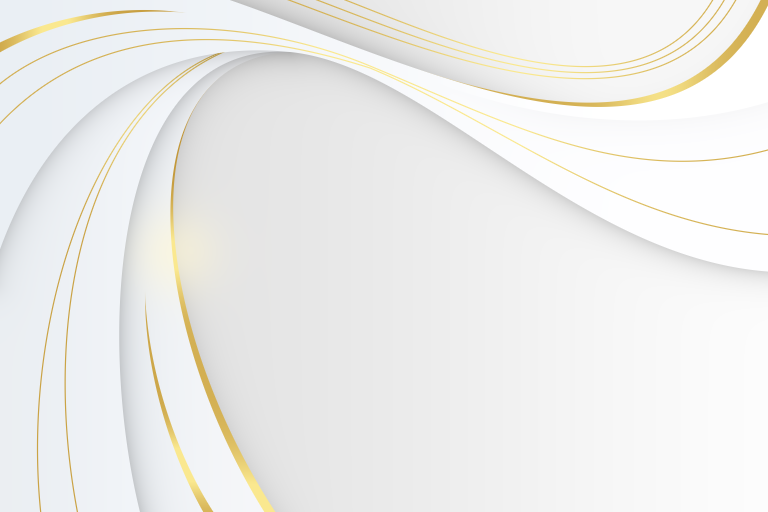
A WebGL 1 fragment shader for this background:

```glsl
precision highp float;
uniform vec2 u_resolution;

// Pixel width in drawing units; the canvas spans 7.68 by 5.12, y downward
float px;

vec2 bezier(vec2 a, vec2 b, vec2 c, vec2 d, float t) {
  float s = 1.0 - t;
  return s * s * s * a + 3.0 * s * t * (s * b + t * c) + t * t * t * d;
}

// Signed distance (positive right of travel) and curve parameter
vec2 curve(vec2 p, vec2 a, vec2 b, vec2 c, vec2 d) {
  float t = 0.0, best = 1e6;
  for (int i = 0; i <= 16; i++) {
    float k = float(i) / 16.0;
    vec2 v = bezier(a, b, c, d, k) - p;
    if (dot(v, v) < best) { best = dot(v, v); t = k; }
  }
  vec2 v, tangent;
  for (int i = 0; i < 4; i++) {
    float s = 1.0 - t;
    v = p - bezier(a, b, c, d, t);
    tangent = 3.0 * (s * s * (b - a) + 2.0 * s * t * (c - b) + t * t * (d - c));
    if (i < 3) t = clamp(t + clamp(dot(v, tangent) / dot(tangent, tangent), -0.03, 0.03), 0.0, 1.0);
  }
  float side = tangent.x * v.y - tangent.y * v.x;
  return vec2(side < 0.0 ? -length(v) : length(v), t);
}

float inside(float d) { return clamp(0.5 - d / px, 0.0, 1.0); }

float stroke(float d, float halfWidth) {
  return inside(abs(d) - halfWidth) * min(1.0, 2.0 * halfWidth / px);
}

float shadow(float d, float strength, float reach) {
  return 1.0 - strength * exp(-max(d, 0.0) / reach);
}

vec3 gold(float shine) {
  return mix(vec3(0.76, 0.59, 0.22), vec3(0.98, 0.91, 0.56), clamp(shine, 0.0, 1.0));
}

float bump(float x, float center, float width) {
  float k = (x - center) / width;
  return exp(-k * k);
}

void main() {
  vec2 p = gl_FragCoord.xy / u_resolution * vec2(7.68, 5.12);
  p.y = 5.12 - p.y;
  px = 7.68 / u_resolution.x;

  // Edges of the sheets
  vec2 inner = curve(p, vec2(2.75, 5.2), vec2(1.5, 3.3), vec2(1.2, 0.6), vec2(2.9, 0.52));
  vec2 middle = curve(p, vec2(1.42, 5.2), vec2(0.95, 3.4), vec2(1.1, 0.4), vec2(2.9, 0.52));
  vec2 outer = p.x < 2.9
    ? curve(p, vec2(-0.1, 2.8), vec2(0.38, 1.15), vec2(1.5, 0.38), vec2(2.9, 0.52))
    : curve(p, vec2(2.9, 0.52), vec2(4.3, 0.66), vec2(5.8, 2.62), vec2(7.75, 2.72));
  vec2 top = curve(p, vec2(2.15, -0.05), vec2(4.0, 0.56), vec2(6.7, 2.08), vec2(7.68, -0.05));
  vec2 fold = curve(p, vec2(4.3, 0.8), vec2(5.2, 1.15), vec2(6.5, 1.4), vec2(7.75, 1.0));

  // Backdrop
  vec3 color = vec3(mix(0.895, 0.99, smoothstep(1.8, 8.2, p.x)));
  color *= shadow(inner.x, 0.1, 0.13);

  // Inner sheet with its gold rim
  vec3 sheet = mix(vec3(0.925, 0.94, 0.955), vec3(0.96, 0.965, 0.975), smoothstep(1.0, 2.6, p.x));
  color = mix(color, sheet * shadow(middle.x, 0.17, 0.12), inside(inner.x));
  float glow = bump(length(p - vec2(1.77, 2.52)), 0.0, 0.42);
  color = mix(color, vec3(1.0, 0.97, 0.84), 0.6 * glow);
  float rim = stroke(inner.x, 0.052 * (1.0 - smoothstep(-0.2, 0.88, inner.y)));
  color = mix(color, gold(bump(p.y, 2.52, 0.45) + bump(p.y, 5.2, 0.6) + 0.3 * smoothstep(2.0, 3.5, p.y)), rim);
  vec2 blade = curve(p, vec2(1.45, 2.88), vec2(1.45, 3.7), vec2(1.75, 4.6), vec2(2.12, 5.18));
  color = mix(color, gold(0.2 + bump(p.y, 4.65, 0.35)), stroke(blade.x, 0.045 * blade.y));

  // Middle sheet with two fine lines
  sheet = mix(vec3(0.92, 0.935, 0.95), vec3(0.955, 0.965, 0.98), smoothstep(0.0, 2.0, p.x));
  color = mix(color, sheet, inside(middle.x));
  float lines = stroke(curve(p, vec2(0.41, 5.15), vec2(0.2, 3.2), vec2(0.95, 0.95), vec2(2.25, 0.51)).x, 0.006);
  lines = max(lines, stroke(curve(p, vec2(0.78, 5.15), vec2(0.4, 3.2), vec2(0.85, 1.1), vec2(2.28, 0.5)).x, 0.006));
  color = mix(color, gold(0.15 + 0.6 * bump(p.y, 1.2, 0.6)), lines);
  color *= shadow(outer.x, 0.15, 0.11);

  // Outer ribbon with a faint fold
  sheet = mix(vec3(0.915, 0.935, 0.955), vec3(0.995, 0.995, 1.0), smoothstep(-0.5, 6.5, p.x));
  float foldFade = smoothstep(4.3, 5.8, p.x);
  sheet = mix(sheet, vec3(1.0), inside(fold.x) * foldFade * 0.7);
  sheet *= 1.0 - 0.025 * foldFade * exp(-max(fold.x, 0.0) / 0.15) * (1.0 - inside(fold.x));
  color = mix(color, sheet, inside(outer.x));

  // Fine lines flowing along the ribbon
  float upper = p.x < 3.7
    ? curve(p, vec2(-0.05, 0.88), vec2(0.8, 0.14), vec2(2.4, 0.12), vec2(3.7, 0.66)).x
    : curve(p, vec2(3.7, 0.66), vec2(5.1, 1.24), vec2(6.3, 1.9), vec2(7.75, 1.48)).x;
  float lower = p.x < 3.7
    ? curve(p, vec2(-0.05, 1.29), vec2(0.85, 0.28), vec2(2.2, 0.2), vec2(3.7, 0.68)).x
    : curve(p, vec2(3.7, 0.68), vec2(5.0, 1.22), vec2(6.2, 2.25), vec2(7.75, 2.35)).x;
  lines = max(stroke(upper, 0.006), stroke(lower, 0.006));
  color = mix(color, gold(0.3 + bump(p.x, 4.2, 1.7)), lines);
  vec2 sweep = curve(p, vec2(-0.05, 0.5), vec2(0.5, 0.2), vec2(1.2, 0.05), vec2(1.87, 0.13));
  color = mix(color, gold(0.1 + bump(p.x, 0.55, 0.4)), stroke(sweep.x, 0.045 * (1.0 - sweep.y)));

  // Recessed top panel
  vec3 panel = vec3(mix(0.9, 0.97, smoothstep(2.5, 6.5, p.x)));
  panel *= shadow(-top.x, mix(0.17, 0.02, smoothstep(3.2, 6.2, p.x)), 0.14);
  for (int i = 0; i < 3; i++) {
    float k = float(i) * 0.5;
    float d = curve(p, mix(vec2(2.78, -0.04), vec2(3.35, -0.04), k), mix(vec2(4.3, 0.52), vec2(4.5, 0.4), k),
      mix(vec2(6.55, 1.5), vec2(6.4, 1.3), k), mix(vec2(7.38, -0.04), vec2(7.15, -0.04), k)).x;
    panel = mix(panel, gold(0.3 + 0.7 * bump(p.x, 5.2, 1.2)), stroke(d, 0.006));
  }
  color = mix(color, panel, inside(top.x));
  rim = stroke(top.x, 0.045 * smoothstep(0.3, 0.95, top.y));
  color = mix(color, gold(0.3 + 0.6 * bump(p.x, 6.6, 0.5)), rim);

  gl_FragColor = vec4(color, 1.0);
}
```
